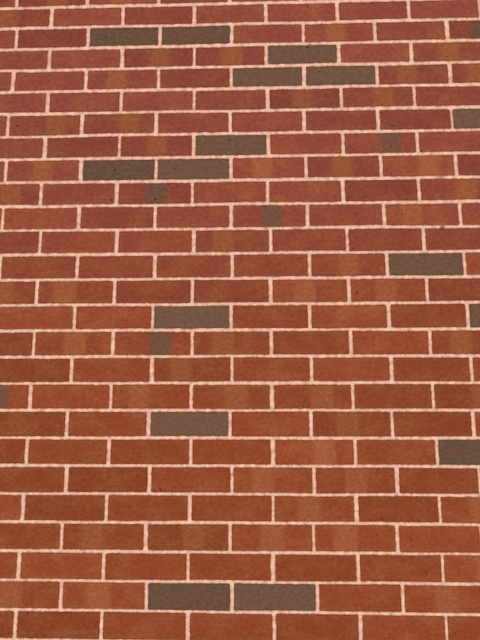
This texture is drawn by a Shadertoy shader. Its source:

```glsl
#define FIRST_ROW vec3(0.0052, 0.0320, 0.000318) // offset, height, growth per row
#define PITCH vec2(0.1109, 0.0243)               // brick length at top, growth downwards
#define CENTRE_X 0.3607
#define JOINT vec2(0.0064, 0.0056)
#define GREY_SHARE 0.06
#define PATCH_SHARE 0.4
#define RED_TOP vec3(0.55, 0.275, 0.225)
#define RED_LOW vec3(0.56, 0.270, 0.165)
#define OCHRE vec3(0.62, 0.36, 0.23)
#define GREY vec3(0.42, 0.32, 0.25)
#define MORTAR_DARK vec3(0.74, 0.48, 0.38)
#define MORTAR_LIGHT vec3(0.95, 0.77, 0.68)

vec2 hash2(vec2 p) {
    vec3 q = fract(p.xyx * vec3(0.1031, 0.1030, 0.0973));
    q += dot(q, q.yzx + 33.33);
    return fract((q.xx + q.yz) * q.zy);
}

float corner(vec2 cell, vec2 offset, vec2 f) {
    return dot(hash2(cell + offset) * 2.0 - 1.0, f - offset);
}

float gradientNoise(vec2 p) {
    vec2 i = floor(p), f = fract(p);
    vec2 u = f * f * f * (f * (f * 6.0 - 15.0) + 10.0);
    return mix(mix(corner(i, vec2(0, 0), f), corner(i, vec2(1, 0), f), u.x),
               mix(corner(i, vec2(0, 1), f), corner(i, vec2(1, 1), f), u.x), u.y);
}

float fbm(vec2 p) {
    float sum = 0.0, amp = 1.0;
    for (int i = 0; i < 3; i++) {
        sum += amp * gradientNoise(p);
        p = p * 2.03 + 17.1;
        amp *= 0.6;
    }
    return sum;
}

float roundedBox(vec2 p, vec2 halfSize, float radius) {
    vec2 q = abs(p) - halfSize + radius;
    return length(max(q, 0.0)) + min(max(q.x, q.y), 0.0) - radius;
}

void mainImage(out vec4 fragColor, in vec2 fragCoord) {
    vec2 p = fragCoord / iResolution.xy * vec2(0.75, 1.0);
    p.y = 1.0 - p.y;
    float pixel = 1.0 / iResolution.y;

    // Perspective: courses grow downwards and tilt towards the top
    float y = p.y + 0.0226 * (p.x - 0.375) * (1.0 - p.y / 0.65);
    y += 0.0012 * gradientNoise(p * vec2(9.0, 30.0));
    float a = FIRST_ROW.y, b = FIRST_ROW.z;
    float v = (sqrt(a * a + 4.0 * b * (y - FIRST_ROW.x)) - a) / (2.0 * b);
    float row = floor(v);
    float pitch = PITCH.x + PITCH.y * y;
    float u = (p.x - CENTRE_X) / pitch + 0.5 * (1.0 - mod(row, 2.0));
    u += (hash2(vec2(row, 71.0)).x - 0.5) * 0.03;

    // Brick cell and its random traits
    vec2 id = vec2(floor(u), row);
    vec2 f = vec2(u, v) - id;
    vec2 size = vec2(pitch, a + 2.0 * b * (row + 0.5));
    vec2 tone = hash2(id + 40.0), kind = hash2(id + 93.0), spot = hash2(id + 151.0);

    // Brick outline with slightly uneven, chipped edges
    float rough = fbm(p * 110.0);
    vec2 local = (f - 0.5) * size + (hash2(id + 211.0) - 0.5) * vec2(0.0016, 0.0008);
    float d = roundedBox(local, 0.5 * (size - JOINT), 0.0018) + 0.0007 * rough;
    float brickMask = 1.0 - smoothstep(-0.8 * pixel, 0.8 * pixel, d);

    // Brick face: base tone, ochre frame, faded band, occasional grey brick
    float grain = fbm(p * vec2(150.0, 190.0) + 5.0);
    float cloud = fbm(p * vec2(22.0, 34.0) + id * 3.7);
    vec3 brick = mix(RED_TOP, RED_LOW, smoothstep(0.1, 0.75, p.y));
    brick = mix(brick, OCHRE, clamp(0.15 + 0.7 * cloud, 0.0, 0.6));
    brick = mix(brick, OCHRE * 0.94, tone.x * 0.75 * smoothstep(-0.007, 0.0, d + 0.003 * cloud));
    float bandCentre = 0.5 + (spot.x - 0.5) * 0.3;
    float band = 1.0 - smoothstep(0.09, 0.18, abs(f.x - bandCentre) + 0.05 * cloud);
    vec3 bandColour = mix(OCHRE, GREY, step(0.88, spot.y));
    brick = mix(brick, bandColour, 0.75 * band * step(kind.y, PATCH_SHARE));
    brick = mix(brick, GREY, 0.92 * step(kind.x, GREY_SHARE));
    brick *= 0.95 + 0.11 * tone.y + 0.13 * grain;
    brick *= 1.0 - 0.3 * smoothstep(0.42, 0.65, gradientNoise(p * 130.0 + 31.0));
    brick *= 1.0 - 0.1 * smoothstep(-0.003, 0.0, d);

    // Mortar: pale core, shaded beside the bricks, with rare dark gaps
    float core = smoothstep(0.0, 0.0026, d);
    vec3 mortar = mix(MORTAR_DARK, MORTAR_LIGHT, clamp(0.3 + 0.55 * core + 0.5 * rough, 0.0, 1.0));
    mortar *= 1.0 - 0.45 * smoothstep(0.42, 0.6, gradientNoise(p * 38.0 + 9.0));

    vec3 colour = mix(mortar, brick, brickMask);

    // Stray mortar flecks on the faces
    float fleck = smoothstep(0.5, 0.62, gradientNoise(p * 95.0 + 63.0));
    colour = mix(colour, MORTAR_DARK, 0.45 * fleck * smoothstep(0.3, 1.0, p.y));
    fragColor = vec4(clamp(colour, 0.0, 1.0), 1.0);
}
```
